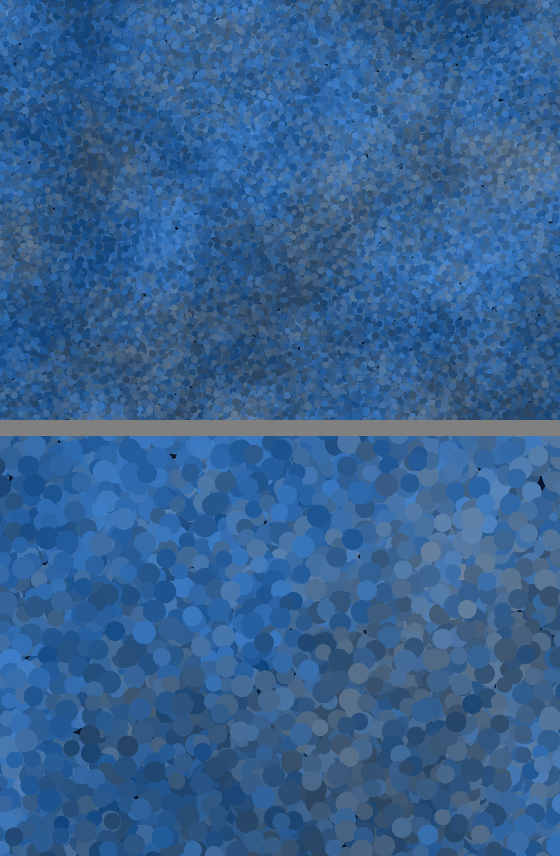
Top: the whole. Bottom: its middle third, enlarged.
A Shadertoy shader for this texture:

```glsl
// Dense blue and slate dabs of paint, stacked in several layers of round dots.
// Each layer is a rotated, jittered grid; every dot takes one flat colour from
// slow noise shared by all layers, a patchy field of its layer, and a random part.

float hash(vec2 p) {
    return fract(sin(dot(p, vec2(127.1, 311.7))) * 43758.5453);
}

float valueNoise(vec2 p) {
    vec2 i = floor(p), f = fract(p);
    f = f * f * (3.0 - 2.0 * f);
    return mix(mix(hash(i), hash(i + vec2(1, 0)), f.x),
               mix(hash(i + vec2(0, 1)), hash(i + vec2(1, 1)), f.x), f.y);
}

float fbm(vec2 p) {
    return 0.52 * valueNoise(p)
         + 0.28 * valueNoise(p * 2.1 + 17.3)
         + 0.20 * valueNoise(p * 4.3 + 41.7);
}

// Colour of a dot from its centre, its layer and its own random seed
vec3 dabColour(vec2 centre, float layer, vec2 seed) {
    float patchy = valueNoise(centre * 13.0 + layer * 23.7) - 0.5;
    float light = 0.44 + 1.15 * (fbm(centre * 5.0 + 3.1) - 0.5)
                + 0.45 * patchy + 0.75 * (hash(seed + 5.3) - 0.5);
    float grey = 0.48 + 1.6 * (fbm(centre * 5.0 + 63.9) - 0.5)
               + 0.85 * (hash(seed + 8.9) - 0.5);
    light = clamp(light, -0.1, 1.15);
    vec3 blue = mix(vec3(0.08, 0.29, 0.52), vec3(0.24, 0.49, 0.78), light);
    vec3 slate = mix(vec3(0.19, 0.29, 0.40), vec3(0.39, 0.49, 0.60), light);
    return mix(blue, slate, clamp(grey, 0.0, 1.05));
}

void mainImage(out vec4 fragColor, in vec2 fragCoord) {
    vec2 uv = fragCoord / iResolution.y;
    float soft = 0.45 / iResolution.y;
    float cellSize = 0.015;

    // Dark ground, seen only through rare gaps
    vec3 colour = vec3(0.03, 0.09, 0.18);

    for (int layer = 0; layer < 7; layer++) {
        float n = float(layer);
        float angle = n * 2.4 + 0.3;
        mat2 turn = mat2(cos(angle), sin(angle), -sin(angle), cos(angle));
        vec2 offset = vec2(0.37, 0.71) * n;
        vec2 p = turn * uv / cellSize + offset;
        vec2 cell = floor(p);

        for (int y = -1; y <= 1; y++)
        for (int x = -1; x <= 1; x++) {
            vec2 id = cell + vec2(x, y);
            vec2 seed = id + n * vec2(19.7, 47.3);
            if (hash(seed + 2.7) < 0.15) continue;

            vec2 centre = id + vec2(hash(seed), hash(seed + 31.4));
            float radius = mix(0.0062, 0.0094, hash(seed + 12.6));
            float dist = length(p - centre) * cellSize - radius;
            float cover = 1.0 - smoothstep(-soft, soft, dist);
            if (cover > 0.0) {
                vec2 place = transpose(turn) * (centre - offset) * cellSize;
                colour = mix(colour, dabColour(place, n, seed), cover);
            }
        }
    }
    fragColor = vec4(colour, 1.0);
}
```
